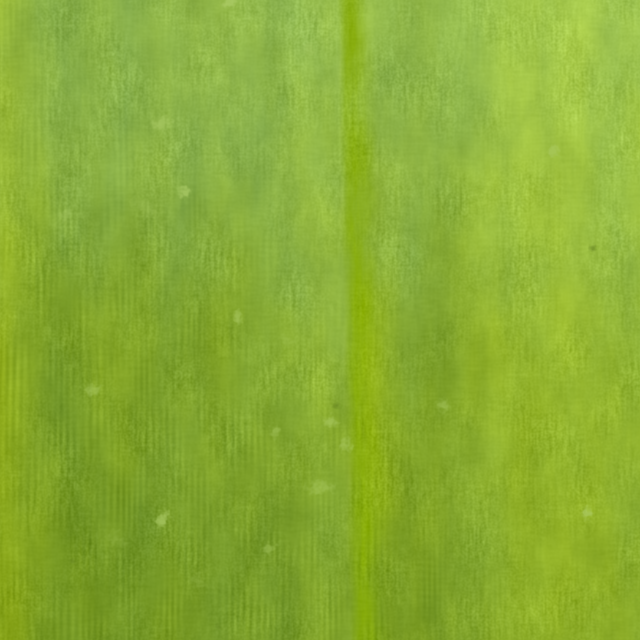
Give the GLSL for this texture, as a Shadertoy shader.

```glsl
// Close view of a green blade leaf with fine broken veins and a soft bright midrib.
#define DARK_GREEN   vec3(0.405, 0.540, 0.110)
#define LIGHT_GREEN  vec3(0.645, 0.775, 0.235)
#define MIDRIB_GREEN vec3(0.525, 0.670, 0.035)
#define PALE_FLECK   vec3(0.690, 0.810, 0.420)
#define YELLOW_SHIFT vec3(0.045, 0.018, -0.085)
#define HAZE_SHIFT   vec3(-0.005, 0.010, 0.090)
#define VEIN_COUNT   98.0
#define VEIN_DEPTH   0.020
#define STREAK_DEPTH 0.32
#define BLOTCH_DEPTH 0.30
#define GRAIN_DEPTH  0.036
#define FLECK_COUNT  24

vec2 hash2(vec2 p) {
    vec3 q = fract(p.xyx * vec3(0.1031, 0.1030, 0.0973));
    q += dot(q, q.yzx + 33.33);
    return fract((q.xx + q.yz) * q.zy);
}

float cornerSlope(vec2 cell, vec2 corner, vec2 f) {
    float angle = 6.2832 * hash2(cell + corner + 57.0).x;
    return dot(vec2(cos(angle), sin(angle)), f - corner);
}

// Gradient noise, roughly -0.7 to 0.7
float gradientNoise(vec2 p) {
    vec2 cell = floor(p), f = fract(p);
    vec2 w = f * f * f * (f * (f * 6.0 - 15.0) + 10.0);
    float low = mix(cornerSlope(cell, vec2(0, 0), f), cornerSlope(cell, vec2(1, 0), f), w.x);
    float high = mix(cornerSlope(cell, vec2(0, 1), f), cornerSlope(cell, vec2(1, 1), f), w.x);
    return mix(low, high, w.y);
}

float fbm(vec2 p) {
    float sum = 0.0, weight = 0.6;
    for (int i = 0; i < 4; i++) {
        sum += weight * gradientNoise(p);
        p = p * 2.03 + 17.3;
        weight *= 0.5;
    }
    return sum;
}

float bump(float x, float center, float width) {
    float d = (x - center) / width;
    return exp(-d * d);
}

// Broad light and shade, with streaks and shorter blotches along the blade
float leafTone(vec2 p) {
    float tone = 0.53 + 0.38 * (p.x - 0.5) + 0.44 * (p.y - 0.5);
    tone += 0.22 * bump(p.x, 0.0, 0.06) + 0.10 * bump(p.x, 0.50, 0.04);
    tone += 0.10 * bump(p.x, 0.85, 0.10) - 0.10 * bump(p.x, 0.67, 0.06);
    tone += STREAK_DEPTH * fbm(p * vec2(15.0, 3.2) + 4.0);
    tone += BLOTCH_DEPTH * fbm(p * vec2(21.0, 13.0) + 31.0);
    return tone;
}

// Fine parallel veins, broken into patches and strongest at the lower left
float veins(vec2 p) {
    float phase = p.x * VEIN_COUNT + 1.1 * gradientNoise(p * vec2(19.0, 1.5));
    float strength = mix(1.0, 0.12, smoothstep(0.25, 0.68, 0.6 * p.x + 0.5 * p.y));
    strength *= clamp(0.55 + 2.2 * gradientNoise(p * vec2(23.0, 11.0) + 8.0), 0.0, 1.7);
    return strength * cos(6.2832 * phase);
}

// Small ragged marks: x holds pale flecks, y holds dark specks
vec2 flecks(vec2 p, float pixel) {
    vec2 cover = vec2(0.0);
    float ragged = 0.8 * gradientNoise(p * 90.0) + 0.5 * gradientNoise(p * 190.0);
    for (int i = 0; i < FLECK_COUNT; i++) {
        vec2 place = hash2(vec2(float(i), 3.7));
        vec2 shape = hash2(vec2(float(i), 91.2));
        float angle = 1.4 * (shape.y - 0.4);
        vec2 d = p - place;
        d = vec2(d.x * cos(angle) + d.y * sin(angle), d.y * cos(angle) - d.x * sin(angle));
        bool dark = i % 6 == 0;
        vec2 radius = dark ? vec2(0.006, 0.005) : vec2(mix(0.009, 0.024, shape.x * shape.x), 0.010);
        float edge = 0.7 + pixel / radius.y;
        float mark = 1.0 - smoothstep(1.0 - edge, 1.0 + 0.4 * edge, length(d / radius) + ragged);
        mark *= mix(0.20, 0.65, shape.y);
        cover = max(cover, dark ? vec2(0.0, mark) : vec2(mark, 0.0));
    }
    return cover;
}

void mainImage(out vec4 fragColor, in vec2 fragCoord) {
    vec2 p = fragCoord / iResolution.xy;
    float pixel = 1.0 / iResolution.y;

    // Blade colour, yellow in streaks and hazy toward the top
    vec3 color = mix(DARK_GREEN, LIGHT_GREEN, clamp(leafTone(p), -0.05, 1.15));
    float yellow = 0.70 * bump(p.x, 0.0, 0.04) + 0.35 * bump(p.x, 0.86, 0.10);
    yellow += 0.65 * fbm(p * vec2(13.0, 3.5) + 63.0);
    float haze = smoothstep(0.32, 0.88, p.y + 0.6 * fbm(p * vec2(6.0, 3.0) + 45.0));
    haze += 0.18 * bump(p.x, 0.40, 0.13);
    color += YELLOW_SHIFT * clamp(yellow, -0.3, 1.0) + HAZE_SHIFT * haze;

    // Midrib: uneven band with a soft right side that glows lower down
    float ribX = p.x - mix(0.552, 0.533, p.y) - 0.008 * gradientNoise(vec2(p.y * 5.0, 2.0));
    float ribEnd = mix(0.066, 0.048, p.y) + 0.035 * fbm(vec2(p.x * 20.0, p.y * 7.0));
    float rib = smoothstep(-0.010, 0.016, ribX) * (1.0 - smoothstep(0.010, ribEnd, ribX));
    rib *= 0.78 + 0.95 * fbm(p * vec2(40.0, 9.0) + 12.0);
    color = mix(color, MIDRIB_GREEN, clamp(rib, 0.0, 0.92));
    float glow = bump(ribX, 0.045, 0.030) * bump(p.y, 0.38, 0.25);
    color += vec3(0.045, 0.035, -0.045) * glow;
    float rim = bump(ribX, -0.004, 0.003 + pixel) * max(0.0, 0.4 + 2.0 * gradientNoise(vec2(p.y * 14.0, 7.0)));
    color += vec3(0.025, 0.018, 0.025) * rim;

    // Veins, sparse broken fibres, faint cross threads and fine grain
    float patches = clamp(0.75 + 1.6 * gradientNoise(p * vec2(14.0, 11.0) + 77.0), 0.25, 1.8);
    float fibre = gradientNoise(p * vec2(195.0, 32.0));
    float thread = gradientNoise(p * vec2(45.0, 185.0) + 5.0);
    float grain = 0.8 * gradientNoise(p * vec2(125.0, 90.0)) + 1.1 * gradientNoise(p * 235.0 + 9.0);
    color += VEIN_DEPTH * veins(p) * vec3(1.0, 0.95, 0.7);
    color += 0.042 * fibre * patches + 0.018 * thread;
    color += GRAIN_DEPTH * grain * patches * vec3(0.9, 0.85, 1.0);

    // Scattered marks
    vec2 marks = flecks(p, pixel);
    color = mix(color, PALE_FLECK, marks.x);
    color = mix(color, DARK_GREEN * 0.85, marks.y);
    fragColor = vec4(clamp(color, 0.0, 1.0), 1.0);
}
```
